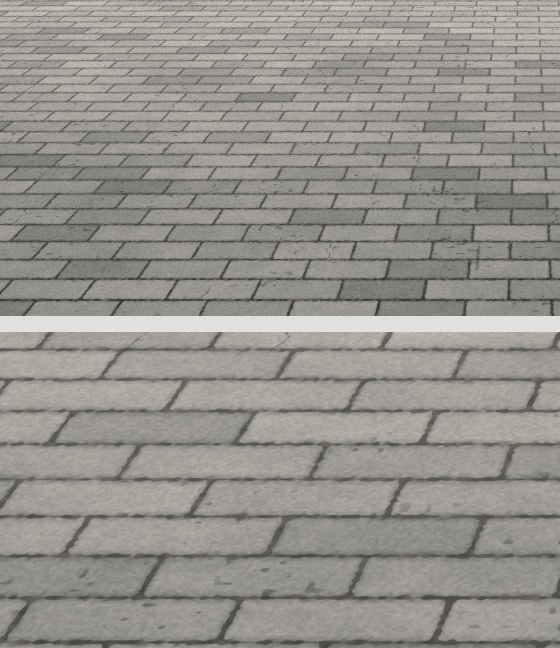
Top, the full canvas; bottom, a detail of the centre.
Reproduce this texture procedurally as a WebGL 1 fragment shader.

```glsl
precision highp float;
// Grey block paving in running bond, seen in perspective from standing height.
// The canvas is projected onto the ground plane; each block is a rounded box
// with its own tone, grain, pits and wear, parted by dark sandy joints.

uniform vec2 u_resolution;

#define VANISH vec2(0.778, 1.854)  // vanishing point, in canvas heights from bottom centre
#define ROW_DEPTH 47.32            // row count scale of the perspective
#define ROW_START 26.24            // rows between the eye and the first joint
#define BLOCK_WIDTH 0.1506         // block length per unit of nearness
#define BOND_PHASE 0.8             // sideways offset of the even rows
#define JOINT vec2(0.0021, 0.0008) // half widths of upright and level joints
#define CORNER 0.0065              // corner radius
#define DARK_SHARE 0.27            // share of darker blocks
#define GRAIN 0.10                 // strength of the fine surface grain
#define CRACK_SHARE 0.07           // share of cracked blocks
#define STONE_TINT vec3(1.0, 0.985, 0.945)
#define JOINT_COLOR vec3(0.235, 0.23, 0.20)

float hash(vec2 p) {
  vec3 q = fract(vec3(p.xyx) * 0.1031);
  q += dot(q, q.yzx + 33.33);
  return fract((q.x + q.y) * q.z);
}

float noise(vec2 p) {
  vec2 i = floor(p);
  vec2 f = fract(p);
  f = f * f * (3.0 - 2.0 * f);
  float low = mix(hash(i), hash(i + vec2(1.0, 0.0)), f.x);
  float high = mix(hash(i + vec2(0.0, 1.0)), hash(i + vec2(1.0, 1.0)), f.x);
  return mix(low, high, f.y);
}

float fbm(vec2 p) {
  float sum = 0.0;
  float weight = 0.5;
  for (int i = 0; i < 4; i++) {
    sum += weight * noise(p);
    p = p * 2.03 + 17.1;
    weight *= 0.5;
  }
  return sum / 0.9375;
}

float roundedBox(vec2 p, vec2 halfSize, float radius) {
  vec2 q = abs(p) - halfSize + radius;
  return length(max(q, 0.0)) + min(max(q.x, q.y), 0.0) - radius;
}

void main() {
  float pixel = 1.0 / u_resolution.y;
  vec2 pos = vec2(gl_FragCoord.x - 0.5 * u_resolution.x, gl_FragCoord.y) * pixel;

  // Project onto the ground: x counts blocks, y counts rows
  float near = VANISH.y - pos.y;
  vec2 ground = vec2((pos.x - VANISH.x) / (near * BLOCK_WIDTH),
                     ROW_DEPTH / near - ROW_START);
  vec2 blockSize = vec2(BLOCK_WIDTH * near, near * near / ROW_DEPTH);

  // Running bond
  float row = floor(ground.y);
  vec2 cell = vec2(ground.x - BOND_PHASE + 0.5 * mod(row, 2.0), ground.y);
  vec2 id = floor(cell) + 60.0;
  vec2 local = fract(cell) - 0.5;
  vec2 surface = ground + 60.0;

  // Distance to the block edge, slightly chipped
  vec2 jointSize = JOINT * vec2(near, near * near);
  float edge = roundedBox(local * blockSize, 0.5 * blockSize - jointSize,
                          CORNER * near * 0.55);
  edge += (noise(surface * vec2(34.0, 12.0)) - 0.5) * 0.0022 * near;
  float soft = 0.65 * pixel + 0.0004;
  float joint = smoothstep(-soft, soft, edge);

  // Tone: paler with distance, plus variation between blocks
  float far = clamp(pos.y, 0.0, 1.0);
  float tone = 0.57 + 0.05 * far + 0.12 * far * far;
  float pick = hash(id);
  float darkBlock = step(pick, DARK_SHARE) * mix(0.5, 1.0, hash(id + 7.3));
  tone -= darkBlock * mix(0.11, 0.07, far);
  tone += (hash(id + 21.7) - 0.5) * 0.055;

  // Weathering: broad stains, cloudy patches, grain and pits
  tone += (fbm(surface * vec2(0.55, 0.35)) - 0.5) * 0.10;
  tone += (fbm(surface * vec2(5.0, 2.4) + id * 3.1) - 0.5) * 0.06;
  float grain = 0.6 * noise(surface * vec2(48.0, 17.0))
              + 0.4 * noise(surface * vec2(85.0, 29.0));
  tone += (grain - 0.5) * GRAIN;
  float pits = smoothstep(0.80, 0.92, noise(surface * vec2(15.0, 6.0)))
             * smoothstep(0.55, 0.75, noise(surface * vec2(1.7, 1.1)));
  tone -= 0.14 * pits;

  // Hairline cracks across a few blocks
  float bend = (noise(surface * vec2(3.0, 7.0)) - 0.5) * 0.09;
  float crackX = local.x - (hash(id + 4.1) - 0.5) * 0.6 + bend;
  float crack = 1.0 - smoothstep(0.0, 0.0012 * near + pixel, abs(crackX) * blockSize.x);
  crack *= step(hash(id + 13.9), CRACK_SHARE) * noise(surface * vec2(4.0, 9.0));
  tone -= 0.22 * crack;

  // Worn rim, then joint filled unevenly with sand
  tone -= 0.08 * smoothstep(-0.0045 * near, 0.0, edge);
  float sand = noise(surface * vec2(22.0, 9.0));
  vec3 jointColor = JOINT_COLOR * (0.75 + 0.6 * sand) + 0.17 * far;
  vec3 color = mix(tone * STONE_TINT, jointColor, joint * mix(0.95, 0.75, far));

  // Slight falloff towards the lower corners
  float side = pos.x * u_resolution.y / u_resolution.x;
  color *= 1.0 - 0.28 * side * side * (1.0 - far);
  gl_FragColor = vec4(color, 1.0);
}
```
